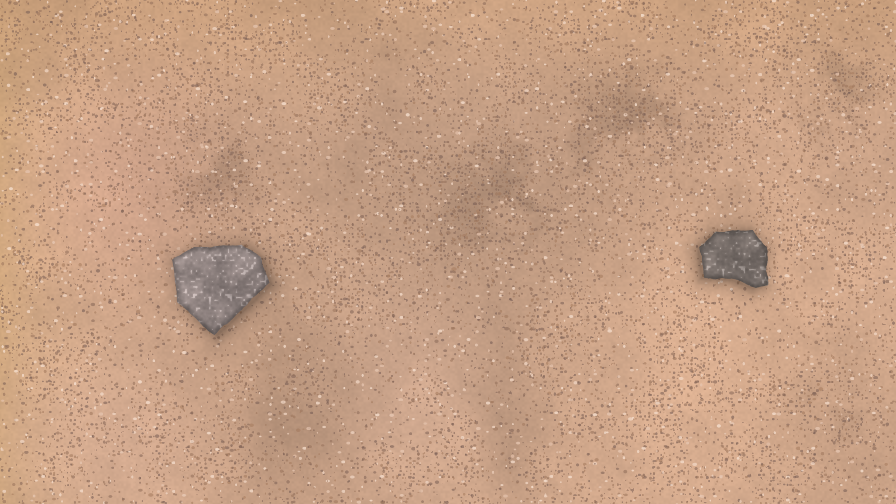
This texture is drawn by a Shadertoy shader. Its source:

```glsl
// Two grey stones resting on warm, unevenly stained sand with scattered grains.

float hash(vec2 p) {
    return fract(sin(dot(p, vec2(127.1, 311.7))) * 43758.5453);
}

float noise(vec2 p) {
    vec2 i = floor(p), f = fract(p);
    f = f * f * (3.0 - 2.0 * f);
    return mix(mix(hash(i), hash(i + vec2(1, 0)), f.x),
               mix(hash(i + vec2(0, 1)), hash(i + vec2(1, 1)), f.x), f.y);
}

float fbm(vec2 p) {
    float sum = 0.0, amp = 0.5;
    for (int i = 0; i < 5; i++) {
        sum += amp * noise(p);
        p = mat2(1.6, 1.2, -1.2, 1.6) * p + 7.3;
        amp *= 0.5;
    }
    return sum;
}

// Soft elliptical stain
float blob(vec2 p, vec2 center, vec2 radius) {
    vec2 q = (p - center) / radius;
    return exp(-dot(q, q));
}

// One random grain per grid cell: x is coverage, y is a random tone
vec2 grains(vec2 p, float cells, float density, float radius, float px) {
    vec2 id = floor(p * cells);
    vec2 jitter = vec2(hash(id + 3.1), hash(id + 17.7));
    vec2 d = (fract(p * cells) - mix(vec2(0.25), vec2(0.75), jitter)) / cells;
    d.x *= mix(0.65, 1.4, hash(id + 8.4));
    float r = radius * mix(0.5, 1.3, hash(id + 41.3));
    float mask = 1.0 - smoothstep(r - 0.5 * px, r + 0.6 * px, length(d));
    return vec2(mask * step(hash(id + 29.9), density), hash(id + 53.2));
}

// Signed distance to an eight-sided outline
float outline(vec2 p, vec2 v[8]) {
    float d = dot(p - v[0], p - v[0]), side = 1.0;
    for (int i = 0; i < 8; i++) {
        vec2 a = v[i], e = v[(i + 7) % 8] - a, w = p - a;
        vec2 b = w - e * clamp(dot(w, e) / dot(e, e), 0.0, 1.0);
        d = min(d, dot(b, b));
        bvec3 c = bvec3(p.y >= a.y, p.y < a.y + e.y, e.x * w.y > e.y * w.x);
        if (all(c) || all(not(c))) side = -side;
    }
    return side * sqrt(d);
}

vec3 sandColor(vec2 p, float px) {
    vec3 col = vec3(0.815, 0.655, 0.545);
    float broad = fbm(p * 3.0 + 2.0), fine = fbm(p * 13.0);

    // Yellow margins, pink left, greyer middle
    col = mix(col, vec3(0.80, 0.645, 0.465), 0.8 * exp(-p.x * 8.0));
    col = mix(col, vec3(0.80, 0.63, 0.48), 0.75 * smoothstep(0.7, 1.05, p.y));
    col = mix(col, vec3(0.845, 0.66, 0.565), 0.7 * blob(p, vec2(0.25, 0.62), vec2(0.2, 0.22)));
    col = mix(col, vec3(0.765, 0.62, 0.52), 0.75 * blob(p, vec2(0.92, 0.62), vec2(0.34, 0.38)));
    col = mix(col, vec3(0.85, 0.685, 0.585), 0.7 * blob(p, vec2(0.22, 0.12), vec2(0.22, 0.2)));
    col = mix(col, vec3(0.83, 0.675, 0.58), 0.6 * blob(p, vec2(0.82, 0.22), vec2(0.16, 0.22)));
    col = mix(col, vec3(0.855, 0.685, 0.565), 0.7 * blob(p, vec2(1.48, 0.35), vec2(0.3, 0.45)));

    // Damp stains, broken up by noise
    float stain = blob(p, vec2(0.59, 0.16), vec2(0.13, 0.25))
                + 0.5 * blob(p, vec2(1.01, 0.14), vec2(0.07, 0.2));
    float grit = blob(p, vec2(0.43, 0.66), vec2(0.1, 0.08))
               + blob(p, vec2(1.02, 0.59), vec2(0.17, 0.15))
               + blob(p, vec2(1.27, 0.76), vec2(0.13, 0.13))
               + blob(p, vec2(1.66, 0.81), vec2(0.09, 0.12))
               + 0.7 * blob(p, vec2(1.66, 0.21), vec2(0.09, 0.1));
    col *= 1.0 - 0.13 * stain - 0.15 * grit * smoothstep(0.36, 0.66, fine);
    col *= 1.0 + 0.14 * (broad - 0.48) + 0.12 * (fine - 0.48);
    col *= 0.975 + 0.05 * noise(p * 210.0);

    // Dark and pale grains, denser in gritty areas
    float density = 0.10 + 0.22 * smoothstep(0.42, 0.66, fine) + 0.2 * grit;
    for (int i = 0; i < 3; i++) {
        float k = float(i);
        vec2 q = p + 5.7 * k;
        vec2 dark = grains(q, 85.0 + 31.0 * k, density, 0.0027 - 0.0004 * k, px);
        vec2 pale = grains(q + 2.3, 58.0 + 23.0 * k, 0.055, 0.0025, px);
        vec3 darkTone = mix(vec3(0.46, 0.36, 0.33), vec3(0.66, 0.49, 0.37), dark.y);
        vec3 paleTone = mix(vec3(0.88, 0.74, 0.65), vec3(0.98, 0.90, 0.84), pale.y);
        col = mix(col, darkTone, 0.58 * dark.x);
        col = mix(col, paleTone, 0.75 * pale.x);
    }
    return col;
}

// Stone with a contact shadow, mottled face and dim rim
vec3 addStone(vec3 col, vec2 p, vec2 v[8], vec2 shadowShift, vec3 tone, float px) {
    float wobble = 0.008 * (fbm(p * 45.0) - 0.48);
    float d = outline(p, v) - 0.002 + wobble;
    float shade = max(outline(p - shadowShift, v), 0.0);
    col *= 1.0 - 0.30 * exp(-shade * 65.0);
    float mottled = fbm(p * 38.0 + 4.0), crystal = noise(p * 190.0);
    vec3 face = tone * (0.78 + 0.42 * mottled + 0.16 * (crystal - 0.5));
    face *= 1.0 + 1.1 * dot(p, vec2(-0.5, 0.6));
    face += 0.16 * smoothstep(0.72, 0.95, crystal);
    face *= 1.0 - 0.25 * smoothstep(-0.012, 0.0, d);
    return mix(col, face, 1.0 - smoothstep(-0.6 * px, 0.6 * px, d));
}

void mainImage(out vec4 fragColor, in vec2 fragCoord) {
    vec2 p = fragCoord / iResolution.y;
    float px = 1.0 / iResolution.y;
    vec2 large[8] = vec2[8](vec2(-.093, .053), vec2(-.051, .076), vec2(.042, .083), vec2(.079, .058),
                            vec2(.095, .009), vec2(.053, -.032), vec2(-.012, -.093), vec2(-.083, -.028));
    vec2 small[8] = vec2[8](vec2(-.065, .023), vec2(-.035, .051), vec2(.037, .056), vec2(.063, .021),
                            vec2(.065, -.049), vec2(.044, -.056), vec2(.002, -.039), vec2(-.058, -.035));
    vec3 col = sandColor(p, px);
    col = addStone(col, p - vec2(0.4375, 0.4306), large, vec2(0.006, -0.004), vec3(0.57, 0.52, 0.51), px);
    col = addStone(col, p - vec2(1.456, 0.486), small, vec2(-0.006, -0.003), vec3(0.49, 0.45, 0.43), px);
    fragColor = vec4(col, 1.0);
}
```
